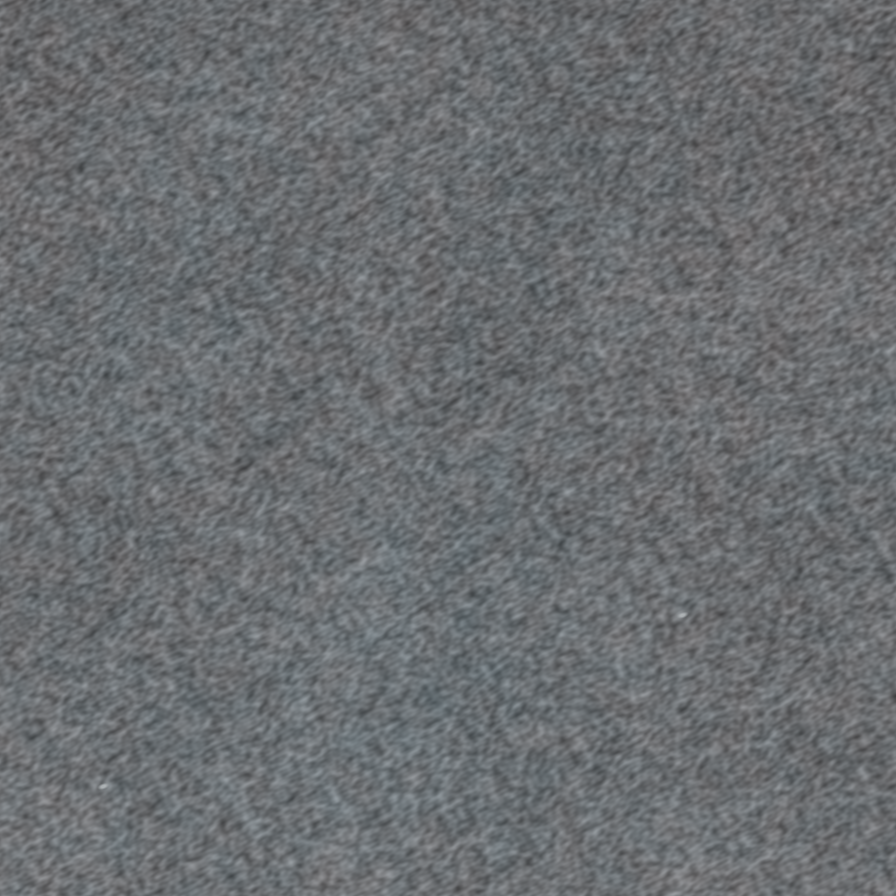
Write a WebGL 2 fragment shader that draws this texture.

```glsl
#version 300 es
precision highp float;

uniform vec2 u_resolution;
out vec4 fragColor;

float hash(vec2 cell) {
    uvec2 q = uvec2(ivec2(cell) + 32768) * uvec2(1597334673u, 3812015801u);
    uint n = (q.x ^ q.y) * 1597334673u;
    n = (n ^ (n >> 15)) * 2246822519u;
    return float((n ^ (n >> 13)) >> 8) / 16777216.0;
}

float cornerSlope(vec2 cell, vec2 offset) {
    float angle = 6.28319 * hash(cell);
    return dot(vec2(cos(angle), sin(angle)), offset);
}

float gradientNoise(vec2 p) {
    vec2 cell = floor(p);
    vec2 f = p - cell;
    vec2 ease = f * f * f * (f * (f * 6.0 - 15.0) + 10.0);
    vec2 e = vec2(1.0, 0.0);
    float bottom = mix(cornerSlope(cell, f), cornerSlope(cell + e, f - e), ease.x);
    float top = mix(cornerSlope(cell + e.yx, f - e.yx), cornerSlope(cell + e.xx, f - e.xx), ease.x);
    return mix(bottom, top, ease.y);
}

vec2 rotate(vec2 p, float angle) {
    float c = cos(angle), s = sin(angle);
    return vec2(c * p.x + s * p.y, c * p.y - s * p.x);
}

// Rare short pale fibres, at most one per grid cell
float flecks(vec2 uv) {
    vec2 p = uv * 14.0;
    vec2 cell = floor(p);
    vec2 centre = 0.25 + 0.5 * vec2(hash(cell + 311.0), hash(cell + 523.0));
    vec2 d = rotate(p - cell - centre, 0.3) / vec2(0.11, 0.055);
    return step(0.985, hash(cell + 97.0)) * (1.0 - smoothstep(0.2, 1.0, length(d)));
}

void main() {
    vec2 uv = gl_FragCoord.xy / min(u_resolution.x, u_resolution.y);

    // Fibre direction wanders gently around a rising diagonal
    vec2 warped = uv + 0.006 * vec2(gradientNoise(uv * 9.0), gradientNoise(uv * 9.0 + 40.0));
    vec2 fibre = rotate(warped, 0.6);

    // Felt grain from clumps down to fine fibres
    float grain = 0.075 * gradientNoise(fibre * vec2(34.0, 46.0) + 11.0);
    grain += 0.14 * gradientNoise(fibre * vec2(74.0, 122.0) + 23.0);
    grain += 0.12 * gradientNoise(rotate(warped, 0.45) * vec2(118.0, 190.0) + 57.0);

    // Broad mottling and a soft fall-off toward the top
    float shade = 0.035 * gradientNoise(uv * 4.0 + 3.0) + 0.03 * gradientNoise(uv * 11.0 + 71.0);
    shade += 0.025 * (0.5 - uv.y);

    float tone = 0.428 + grain + shade;
    vec3 color = tone * vec3(0.98, 1.005, 1.03);

    // Faint drift between warm and cool wool
    float warmth = 0.022 * gradientNoise(uv * 3.0 + 19.0) + 0.03 * gradientNoise(uv * 26.0 + 83.0);
    warmth += 0.02 * (length(uv - vec2(0.45, 0.35)) - 0.42);
    color += warmth * vec3(0.6, -0.2, -0.45);

    color = mix(color, vec3(0.74, 0.76, 0.77), 0.8 * flecks(uv));
    fragColor = vec4(color, 1.0);
}
```
